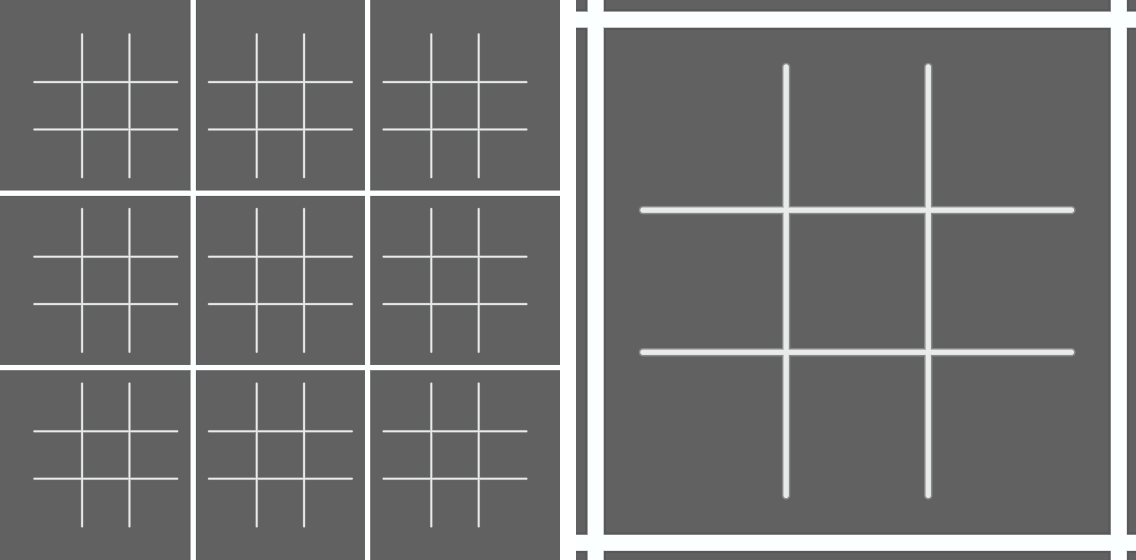
Left: the whole. Right: its middle third, enlarged.
Write a WebGL 2 fragment shader that draws this pattern.

```glsl
#version 300 es
precision highp float;
// Three by three small pale hash grids on slate, parted by one large white hash grid.

uniform vec2 u_resolution;
out vec4 fragColor;

const vec3 SLATE = vec3(0.38);
const vec3 SHADOW = vec3(0.33);
const vec3 STROKE_EDGE = vec3(0.53, 0.54, 0.54);
const vec3 STROKE_CORE = vec3(0.91, 0.92, 0.915);
const vec3 WHITE = vec3(0.99, 1.0, 1.0);

const vec2 CENTER = vec2(0.5007, 0.4993);
const float BOARD_SPACING = 0.3118;
const float BOARD_GAP = 0.0423;      // stroke offset from a board's middle
const float BOARD_REACH = 0.1275;    // half length of a stroke
const float DIVIDER_GAP = 0.1557;    // divider offset from the middle
const float DIVIDER_RADIUS = 0.0048;

// Distance to the axis of an upright stroke at x = gap, with rounded ends.
float strokeDistance(vec2 p, float gap, float reach) {
    return length(vec2(p.x - gap, max(p.y - reach, 0.0)));
}

// Four crossing strokes, folded by symmetry into one quadrant.
float hashGridDistance(vec2 p, float gap, float reach) {
    vec2 q = abs(p);
    return min(strokeDistance(q, gap, reach), strokeDistance(q.yx, gap, reach));
}

// Offset from the nearest board of a count by count array.
vec2 nearestBoard(vec2 p, float spacing, float count) {
    float last = 0.5 * (count - 1.0);
    vec2 index = clamp(floor(p / spacing + 0.5), -last, last);
    return p - index * spacing;
}

// Antialiased coverage of a line with the given radius.
float coverage(float d, float radius, float pixel) {
    return 1.0 - smoothstep(radius - 0.6 * pixel, radius + 0.6 * pixel, d);
}

void main() {
    vec2 p = gl_FragCoord.xy / u_resolution - CENTER;
    float pixel = 1.0 / min(u_resolution.x, u_resolution.y);

    // Small boards: grey rim around a bright core
    vec2 local = nearestBoard(p, BOARD_SPACING, 3.0);
    float board = hashGridDistance(local, BOARD_GAP, BOARD_REACH);
    vec3 color = mix(SLATE, STROKE_EDGE, coverage(board, 0.0025, pixel));
    color = mix(color, STROKE_CORE, coverage(board, 0.0016, pixel));

    // Large dividers run through the tile edges, with a faint dark outline
    float divider = hashGridDistance(p, DIVIDER_GAP, 1.0);
    color = mix(color, SHADOW, 0.7 * coverage(divider, DIVIDER_RADIUS + 0.0014, pixel));
    color = mix(color, WHITE, coverage(divider, DIVIDER_RADIUS, pixel));

    fragColor = vec4(color, 1.0);
}
```
